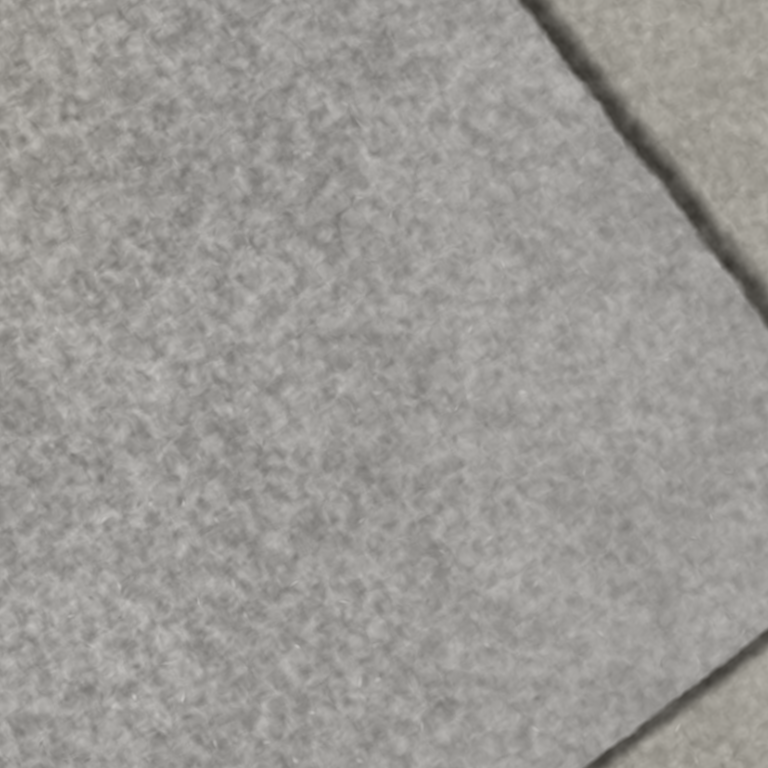
Give the GLSL for this texture, as a Shadertoy shader.

```glsl
const vec3 SLAB_COLOR = vec3(0.617, 0.609, 0.597);
const vec3 NEIGHBOUR_COLOR = vec3(0.630, 0.617, 0.585);
const vec3 JOINT_COLOR = vec3(0.285, 0.275, 0.255);
const vec3 WARM_TINT = vec3(0.004, 0.0, -0.010);

// Slab edges, each with the slab on the right of the line
const vec2 UPPER_START = vec2(0.674, 1.0);
const vec2 UPPER_END = vec2(1.0, 0.573);
const vec2 LOWER_START = vec2(1.0, 0.182);
const vec2 LOWER_END = vec2(0.759, 0.0);
const float UPPER_WIDTH = 0.034;
const float LOWER_WIDTH = 0.022;

const float GRAIN_SCALE = 72.0;
const float GRAIN_CONTRAST = 0.21;
const float STREAK_CONTRAST = 0.06;
const float BLOTCH_CONTRAST = 0.06;
const float FLECK_SCALE = 48.0;
const float FLECK_CHANCE = 0.07;
const float FLECK_LIGHT = 0.10;

float hash(vec2 p) {
    return fract(sin(dot(p, vec2(127.1, 311.7))) * 43758.5453);
}

float valueNoise(vec2 p) {
    vec2 cell = floor(p);
    vec2 f = fract(p);
    f = f * f * (3.0 - 2.0 * f);
    float low = mix(hash(cell), hash(cell + vec2(1, 0)), f.x);
    float high = mix(hash(cell + vec2(0, 1)), hash(cell + vec2(1, 1)), f.x);
    return mix(low, high, f.y);
}

// Layered noise centred on zero
float fbm(vec2 p) {
    float sum = 0.0;
    float weight = 0.5;
    for (int i = 0; i < 3; i++) {
        p = mat2(1.6, 1.2, -1.2, 1.6) * p + 17.3;
        sum += weight * (valueNoise(p * 0.5) - 0.5);
        weight *= 0.5;
    }
    return sum / 0.875;
}

// Distance to the left of the line from a to b, negative on the slab
float edgeDistance(vec2 p, vec2 a, vec2 b) {
    vec2 along = normalize(b - a);
    return dot(p - a, vec2(-along.y, along.x));
}

// Crisp on the slab side, fading out toward the neighbour
float jointShade(float d, float width) {
    float t = d / width;
    return smoothstep(-0.12, 0.25, t) * (1.0 - smoothstep(0.4, 1.3, t));
}

// Sparse soft specks, pale ones positive and dark ones negative
float flecks(vec2 p) {
    vec2 q = p * FLECK_SCALE;
    vec2 cell = floor(q);
    vec2 d = fract(q) - 0.4 - 0.2 * vec2(hash(cell + 1.3), hash(cell + 8.1));
    float angle = 6.2832 * hash(cell + 3.9);
    d = mat2(cos(angle), sin(angle), -sin(angle), cos(angle)) * d;
    float body = 1.0 - smoothstep(0.0, 0.38, length(d * vec2(1.0, 1.9)));
    float side = hash(cell + 6.4) < 0.65 ? 1.0 : -0.7;
    return side * body * step(1.0 - FLECK_CHANCE, hash(cell + 5.7));
}

void mainImage(out vec4 fragColor, in vec2 fragCoord) {
    vec2 p = fragCoord / iResolution.xy;

    // Stone grain, rougher on the left, with short streaks in two directions
    vec2 warp = vec2(valueNoise(p * 60.0), valueNoise(p * 60.0 + 31.7)) - 0.5;
    vec2 bent = p + 0.006 * warp;
    float grain = fbm(p * GRAIN_SCALE + 0.4 * warp);
    vec2 tilted = mat2(0.8, -0.6, 0.6, 0.8) * bent;
    float streak = valueNoise(tilted * vec2(85.0, 190.0))
                 - valueNoise(tilted * vec2(190.0, 85.0) + 43.0);
    float blotch = fbm(p * 9.0 + 4.2) + 0.5 * fbm(p * 26.0 + 11.0);
    float roughness = mix(1.15, 0.72, smoothstep(0.15, 0.95, p.x));

    // Joints with slightly crumbled edges
    float crumble = 0.011 * fbm(p * 45.0 + 9.0);
    float upper = edgeDistance(p, UPPER_START, UPPER_END);
    float lower = edgeDistance(p, LOWER_START, LOWER_END);
    float joint = max(jointShade(upper + crumble, UPPER_WIDTH),
                      0.92 * jointShade(lower + 0.6 * crumble, LOWER_WIDTH));
    float outside = smoothstep(0.0, 0.02, max(upper, lower));

    // Surface tone
    vec3 color = mix(SLAB_COLOR, NEIGHBOUR_COLOR, outside);
    color += roughness * (GRAIN_CONTRAST * grain + STREAK_CONTRAST * streak);
    color += BLOTCH_CONTRAST * blotch;
    float leftFade = 1.0 - smoothstep(0.0, 0.3, p.x);
    color += WARM_TINT * leftFade * smoothstep(0.3, 0.9, p.y);
    vec2 toShade = p - vec2(0.3, 0.82);
    color -= 0.018 * exp(-18.0 * dot(toShade, toShade));
    color += FLECK_LIGHT * flecks(bent) * roughness * mix(1.1, 0.5, p.y);

    // Joint shadow keeps some grain
    vec3 jointColor = JOINT_COLOR + 0.2 * fbm(p * 60.0 + 2.0);
    color = mix(color, jointColor, joint);

    fragColor = vec4(color, 1.0);
}
```
